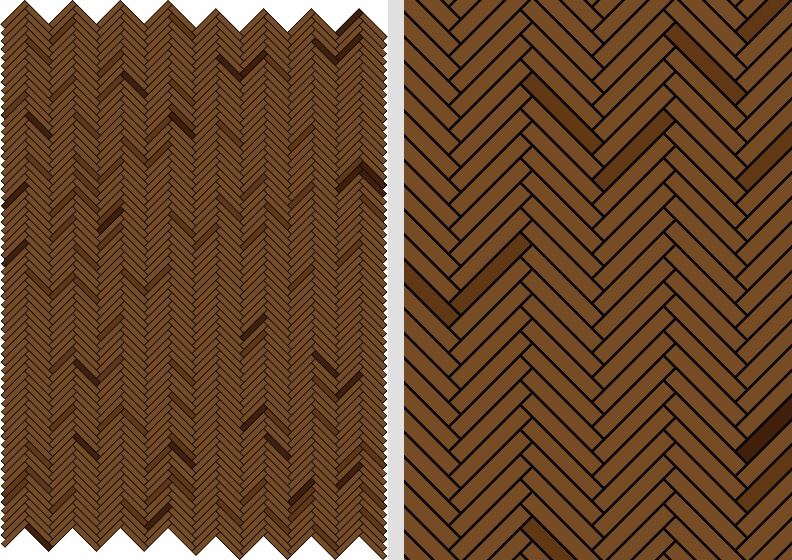
Left, the full canvas; right, a detail of the centre.
A WebGL 1 fragment shader for this texture:

```glsl
precision highp float;
// Herringbone wood parquet: 16 columns of 64 diagonal planks with zigzag ends on white.
uniform vec2 u_resolution;

// Plank length in plank widths; also the column spacing in half row pitches
const float LENGTH = 5.8;

float hash(vec2 p) {
  return fract(sin(dot(p, vec2(127.1, 311.7))) * 4375.85);
}

// Distance to the nearest plank of a column (x) and that plank's row (y)
vec2 columnPlank(vec2 p, float column) {
  float rising = 1.0 - 2.0 * mod(column, 2.0);
  p.x -= column * LENGTH;
  // The right half sits one row lower
  p.y -= (rising > 0.0 ? LENGTH : 2.0) + 2.0 * step(8.0, column);
  // Diagonal axes: along and across the plank
  float along = (p.x - rising * p.y) * 0.5;
  float across = (p.x + rising * p.y) * 0.5;
  float row = clamp(rising * floor(across), 0.0, 63.0);
  vec2 local = vec2(along, across) + vec2(rising, -rising) * row;
  vec2 halfSize = vec2(LENGTH, 1.0) * 0.5;
  vec2 edge = abs(local - halfSize) - halfSize;
  return vec2(max(edge.x, edge.y), row);
}

vec3 woodColor(vec2 plank) {
  float tone = hash(plank + 3.0);
  vec3 wood = vec3(0.46, 0.30, 0.14);
  if (tone > 0.87) wood = vec3(0.375, 0.22, 0.075);
  if (tone > 0.97) wood = vec3(0.25, 0.12, 0.045);
  return wood;
}

void main() {
  // 136 half row pitches fill the height; y runs downward
  float scale = 136.0 / u_resolution.y;
  vec2 p = vec2((gl_FragCoord.x - 0.5 * u_resolution.x) * scale + 46.9,
                135.9 - gl_FragCoord.y * scale);

  // Nearest plank among the neighbouring columns
  float dist = 1e3;
  vec2 plank = vec2(0.0);
  for (int i = -1; i <= 1; i++) {
    float column = floor(p.x / LENGTH) + float(i);
    if (column < 0.0 || column > 15.0) continue;
    vec2 found = columnPlank(p, column);
    if (found.x < dist) {
      dist = found.x;
      plank = vec2(column, found.y);
    }
  }

  // Dark joints, then the white surround
  float blur = scale * 0.36;
  float joint = 1.0 - smoothstep(0.075 - blur, 0.075 + blur, abs(dist));
  vec3 color = mix(woodColor(plank), vec3(0.02, 0.012, 0.005), joint);
  float outside = smoothstep(0.075 - blur, 0.075 + blur, dist);
  color = mix(color, vec3(0.995), outside);
  gl_FragColor = vec4(color, 1.0);
}
```
